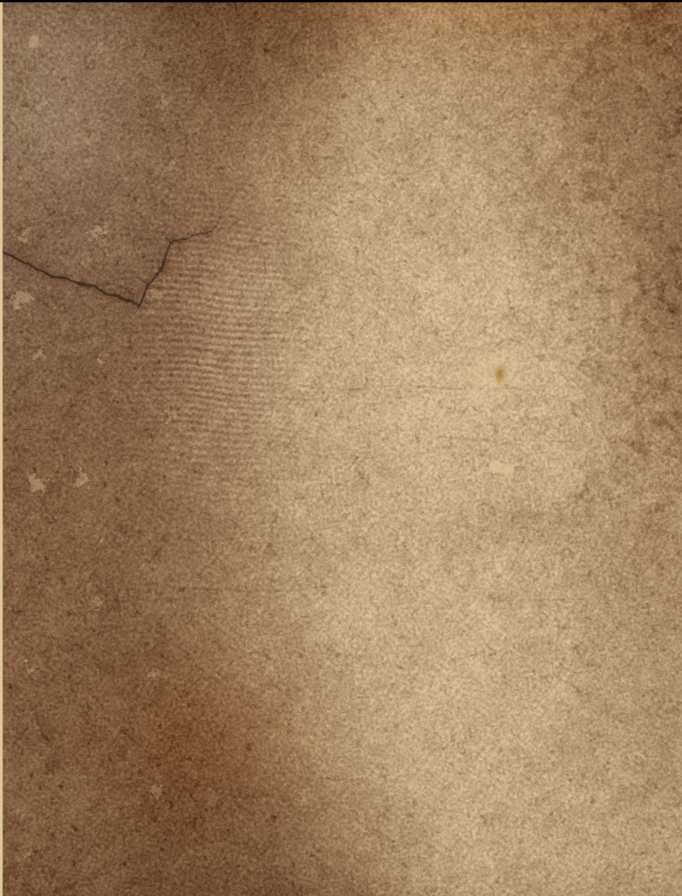
Write a Shadertoy shader that draws this texture.

```glsl
#define DARK vec3(0.405, 0.270, 0.165)
#define MID vec3(0.61, 0.475, 0.335)
#define LIGHT vec3(0.81, 0.715, 0.555)
#define CREAM vec3(0.87, 0.78, 0.60)
#define MOTTLE 0.40
#define GRAIN 0.32
#define WEAVE_FREQ 128.0
#define WEAVE_DEPTH 0.15
#define CRACK_WIDTH 0.0012
#define FLAKE_CELL 0.07

vec2 hash2(vec2 c) {
    vec3 q = fract(c.xyx * vec3(0.1031, 0.1030, 0.0973));
    q += dot(q, q.yzx + 33.33);
    return fract((q.xx + q.yz) * q.zy);
}
float corner(vec2 cell, vec2 offset) {
    return dot(hash2(cell) * 2.0 - 1.0, offset);
}
float gradientNoise(vec2 p) {
    vec2 i = floor(p), f = fract(p), e = vec2(0.0, 1.0);
    vec2 u = f * f * f * (f * (f * 6.0 - 15.0) + 10.0);
    return mix(mix(corner(i, f), corner(i + e.yx, f - e.yx), u.x),
        mix(corner(i + e.xy, f - e.xy), corner(i + e.yy, f - e.yy), u.x), u.y);
}
float fbm(vec2 p) {
    float sum = 0.0, amp = 0.5;
    for (int i = 0; i < 5; i++) {
        sum += amp * gradientNoise(p);
        p = mat2(1.6, 1.2, -1.2, 1.6) * p + 7.3;
        amp *= 0.6;
    }
    return sum;
}
// Soft elliptical spot
float blob(vec2 p, vec2 center, vec2 radius) {
    vec2 d = (p - center) / radius;
    return exp(-dot(d, d));
}
// Broad light and shade of the sheet
float sheetTone(vec2 p) {
    vec2 q = p + 0.07 * vec2(fbm(p * 5.0), fbm(p * 5.0 + 31.0));
    float edge = 0.25 + 0.6 * (q.y - 0.53) * (q.y - 0.53);
    float tone = mix(0.24, 0.84, smoothstep(edge - 0.15, edge + 0.14, q.x));
    tone += 0.16 * blob(q, vec2(0.55, 0.60), vec2(0.13, 0.16));
    tone += 0.09 * blob(q, vec2(0.50, 0.24), vec2(0.09, 0.17));
    tone += 0.27 * blob(q, vec2(0.05, 0.93), vec2(0.13, 0.14));
    tone -= 0.12 * blob(q, vec2(0.30, 0.94), vec2(0.12, 0.10));
    tone -= 0.44 * blob(q, vec2(0.77, 0.93), vec2(0.19, 0.17));
    tone -= 0.36 * blob(q, vec2(0.79, 0.67), vec2(0.12, 0.16));
    tone -= 0.18 * blob(q, vec2(0.77, 0.33), vec2(0.10, 0.25));
    tone -= 0.14 * blob(q, vec2(0.23, 0.13), vec2(0.14, 0.13));
    tone -= 0.15 * blob(q, vec2(0.58, 0.42), vec2(0.05, 0.025));
    return tone - 0.22 * exp(-(1.0 - p.y) / 0.05) - 0.10 * exp(-p.y / 0.04);
}
float segmentDistance(vec2 p, vec2 a, vec2 b) {
    vec2 d = b - a;
    return length(p - a - d * clamp(dot(p - a, d) / dot(d, d), 0.0, 1.0));
}
float crackDistance(vec2 p) {
    vec2 path[7] = vec2[7](vec2(-0.01, 0.724), vec2(0.065, 0.691), vec2(0.111, 0.677),
        vec2(0.154, 0.659), vec2(0.173, 0.690), vec2(0.193, 0.730), vec2(0.235, 0.742));
    float d = 1.0;
    for (int i = 0; i < 6; i++) d = min(d, segmentDistance(p, path[i], path[i + 1]));
    return d;
}
// Ragged worn chips, one candidate per cell
float flakes(vec2 p) {
    vec2 cell = floor(p / FLAKE_CELL), rnd = hash2(cell + 3.0);
    vec2 d = p / FLAKE_CELL - cell - 0.3 - 0.4 * rnd;
    float size = 0.11 * hash2(cell + 19.0).x;
    return step(0.6, rnd.y) * (1.0 - smoothstep(size - 0.04, size + 0.05, length(d) + 0.5 * fbm(p * 95.0)));
}
// Broken hairlines along noise contours
float hairlines(vec2 p, float seed) {
    float line = 1.0 - smoothstep(0.003, 0.013, abs(gradientNoise(p + seed)));
    return line * smoothstep(0.0, 0.2, fbm(p * 2.3 + seed * 3.0));
}
// Thin bent fold with faded ends
float crease(vec2 p, vec2 center, float halfLength) {
    float y = p.y - center.y - 0.012 * gradientNoise(vec2(p.x * 9.0, center.y * 50.0));
    float fade = 1.0 - smoothstep(0.5, 1.0, abs(p.x - center.x) / halfLength);
    return fade * exp(-y * y / 0.000002) * smoothstep(-0.2, 0.15, fbm(p * 40.0));
}
void mainImage(out vec4 fragColor, in vec2 fragCoord) {
    vec2 p = fragCoord / iResolution.y, turned = mat2(0.8, 0.6, -0.6, 0.8) * p;
    float px = 1.0 / iResolution.y;
    // Mottling, grain, dark specks and worn right side
    float tone = sheetTone(p) + MOTTLE * (0.55 * fbm(p * 14.0) + 0.75 * fbm(turned * 60.0 + 9.0));
    tone += GRAIN * (gradientNoise(turned * 230.0) + 0.7 * gradientNoise(turned.yx * 370.0));
    tone -= 0.25 * smoothstep(0.12, 0.36, fbm(turned * 85.0 + 5.0));
    float wear = smoothstep(0.42, 0.74, p.x) * smoothstep(0.22, 0.5, p.y);
    tone -= 0.24 * wear * smoothstep(-0.05, 0.3, fbm(turned * 62.0 + 4.0) + 0.5 * fbm(p * 12.0));
    // Woven ribs
    float ribs = sin(6.2832 * WEAVE_FREQ * (p.y + 0.09 * p.x + 0.013 * gradientNoise(p * 11.0)));
    float weave = blob(p, vec2(0.24, 0.62), vec2(0.09, 0.15));
    tone += WEAVE_DEPTH * weave * ribs * (0.8 + 1.2 * fbm(p * 38.0));
    // Folds and hairlines
    tone -= 0.17 * (crease(p, vec2(0.45, 0.567), 0.18) + crease(p, vec2(0.57, 0.512), 0.10)
        + crease(p, vec2(0.62, 0.330), 0.09) + crease(p, vec2(0.28, 0.345), 0.13));
    tone -= 0.13 * (hairlines(p * 8.0, 2.7) + hairlines(turned * 11.0, 8.4));
    vec3 color = mix(DARK, MID, clamp(tone * 2.0, -0.5, 1.0));
    color = mix(color, LIGHT, clamp(tone * 2.0 - 1.0, 0.0, 1.2));
    // Grey, rose and rust tints
    color += vec3(-0.02, 0.015, 0.045) * blob(p, vec2(0.03, 0.88), vec2(0.15, 0.25));
    color += vec3(0.0, -0.004, 0.012) * weave;
    color += vec3(0.03, -0.005, -0.02) * blob(p, vec2(0.22, 0.17), vec2(0.11, 0.10));
    color += vec3(0.03, 0.0, -0.025) * blob(p, vec2(0.60, 1.0), vec2(0.24, 0.08));
    // Chips, pale scuffs and a rust spot
    float chips = flakes(p) * (1.0 - smoothstep(0.10, 0.34, p.x));
    chips += blob(p, vec2(0.10, 0.845), vec2(0.009, 0.022)) * smoothstep(-0.05, 0.2, fbm(p * 80.0));
    color = mix(color, CREAM, 0.35 * min(chips, 1.0));
    vec2 scuff = mat2(0.98, 0.18, -0.18, 0.98) * (p - vec2(0.560, 0.478));
    vec2 box = abs(scuff + 0.006 * fbm(p * 90.0)) - vec2(0.014, 0.006);
    color = mix(color, CREAM, 0.65 * (1.0 - smoothstep(-0.002, 0.002, max(box.x, box.y))));
    color = mix(color, CREAM, 0.4 * blob(p, vec2(0.545, 0.585), vec2(0.035, 0.025)));
    color = mix(color, vec3(0.65, 0.42, 0.16), 0.75 * blob(p, vec2(0.558, 0.582), vec2(0.005, 0.008)));
    // Crack with a soft shadow
    float d = crackDistance(p + 0.009 * vec2(fbm(p * 45.0), fbm(p * 45.0 + 17.0)));
    float width = CRACK_WIDTH * mix(1.0, 0.3, smoothstep(0.16, 0.23, p.x));
    color *= 1.0 - 0.2 * exp(-d / 0.004);
    color = mix(color, vec3(0.22, 0.14, 0.10), 0.75 * (1.0 - smoothstep(width - px, width + px, d)));
    // Pale left border and black top border
    color = mix(color, CREAM, 1.0 - smoothstep(0.003 - px, 0.003 + px, p.x));
    color *= 1.0 - smoothstep(0.9975 - px, 0.9975 + px, p.y);
    fragColor = vec4(clamp(color, 0.0, 1.0), 1.0);
}
```
